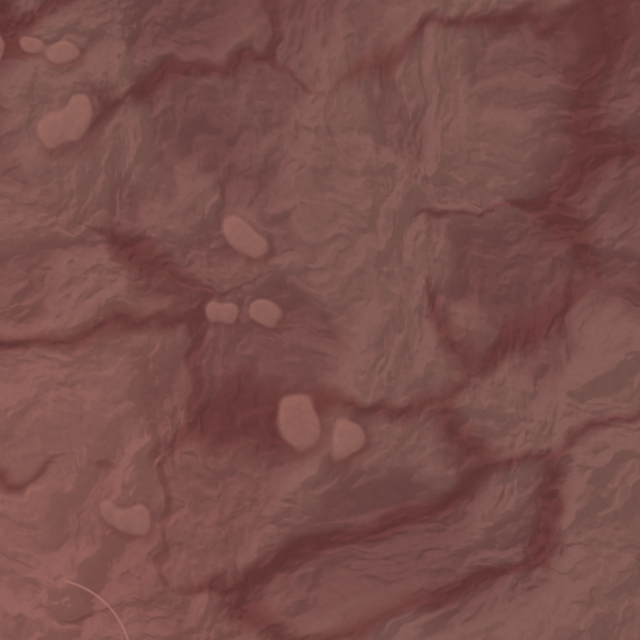
Write a Shadertoy shader that draws this texture.

```glsl
#define FLESH vec3(0.490, 0.338, 0.318)
#define SHADE vec3(0.438, 0.280, 0.272)
#define DEEP vec3(0.395, 0.212, 0.208)
#define BLUSH vec3(0.570, 0.362, 0.342)
#define PALE vec3(0.600, 0.405, 0.370)
#define LIGHT_DIR vec2(-0.6, 0.8)
#define RELIEF_SCALE 4.5
#define RELIEF_GAIN 0.024
#define CREASE_SCALE vec2(2.6, 4.6)
#define LUMP_GRID 7.0
#define LUMP_SHARE 0.2
#define GRAIN 0.022

vec2 hash2(vec2 c) {
    c = vec2(dot(c, vec2(127.1, 311.7)), dot(c, vec2(269.5, 183.3)));
    return fract(sin(c) * 43758.5);
}

// Cellular noise: x = softly blended cell tone, y = distance to cell border
vec2 cells(vec2 p, float sharpness) {
    vec2 base = floor(p);
    float near = 9.0, second = 9.0, total = 0.0, weights = 0.0;
    for (int j = -1; j <= 1; j++)
    for (int i = -1; i <= 1; i++) {
        vec2 cell = base + vec2(i, j);
        vec2 rnd = hash2(cell);
        vec2 away = cell + 0.15 + 0.7 * rnd - p;
        float d2 = dot(away, away);
        float w = exp(-sharpness * d2);
        total += w * hash2(cell + 31.7).x;
        weights += w;
        float d = sqrt(d2);
        second = min(second, max(near, d));
        near = min(near, d);
    }
    return vec2(total / weights, second - near);
}

// Layered sines, turned at each step, bend the plane into folds
vec2 folded(vec2 p) {
    mat2 turn = mat2(0.8, 0.6, -0.6, 0.8);
    vec2 dir = p;
    float amp = 0.036, freq = 7.0;
    for (int i = 0; i < 6; i++) {
        dir = turn * dir;
        vec2 bend = amp * sin(freq * dir.yx + vec2(1.7, 2.9) * float(i));
        p += bend;
        dir += bend;
        amp *= 0.56;
        freq *= 1.85;
    }
    return p;
}

// Tissue height in 0..1
float relief(vec2 p) {
    vec2 q = folded(p) * RELIEF_SCALE;
    float height = 0.0, amp = 0.5, sum = 0.0;
    for (int i = 0; i < 5; i++) {
        height += amp * cells(q, 9.0).x;
        sum += amp;
        q = mat2(1.6, 1.2, -1.2, 1.6) * q + 5.3;
        amp *= 0.48;
    }
    return height / sum;
}

float smoothMin(float a, float b, float k) {
    float h = max(k - abs(a - b), 0.0) / k;
    return min(a, b) - 0.25 * h * h * k;
}

// Signed distance to sparse lumps, each a cluster of three discs
float lumps(vec2 p) {
    vec2 base = floor(p * LUMP_GRID);
    float d = 1.0;
    for (int j = -1; j <= 1; j++)
    for (int i = -1; i <= 1; i++) {
        vec2 cell = base + vec2(i, j);
        vec2 pick = hash2(cell + 57.3);
        if (pick.x > LUMP_SHARE) continue;
        for (int k = 0; k < 3; k++) {
            vec2 rnd = hash2(cell + 9.1 * float(k + 1));
            vec2 centre = (cell + 0.5 + (rnd - 0.5) * vec2(0.75, 0.35)) / LUMP_GRID;
            float radius = 0.010 + 0.014 * pick.y + 0.007 * rnd.x;
            d = smoothMin(d, length(p - centre) - radius, 0.015);
        }
    }
    return d;
}

void mainImage(out vec4 fragColor, in vec2 fragCoord) {
    vec2 p = fragCoord / iResolution.y;
    vec2 q = folded(p);

    // Plates and the warm lower left
    float height = relief(p);
    float slope = (height - relief(p + 0.005 * LIGHT_DIR)) / 0.005;
    vec3 col = mix(SHADE, FLESH, smoothstep(0.30, 0.58, height));
    float warmth = 1.0 - smoothstep(0.05, 0.75, length((p - vec2(0.0, 0.12)) * vec2(1.0, 0.9)));
    col = mix(col, BLUSH, 0.65 * warmth);

    // Slanted crevices, wide and soft in some places, thin in others
    vec2 slanted = mat2(0.94, -0.34, 0.34, 0.94) * q;
    float border = cells(slanted * CREASE_SCALE + 3.0, 6.0).y;
    float broad = cells(q * 3.2 + 11.0, 5.0).x;
    float width = mix(0.03, 0.30, smoothstep(0.40, 0.75, broad));
    float crevice = 1.0 - smoothstep(0.0, width, border + 0.25 * (height - 0.45));
    col = mix(col, DEEP, crevice * mix(0.25, 0.85, smoothstep(0.3, 0.65, broad)));
    col *= 1.0 + RELIEF_GAIN * clamp(slope, -3.0, 3.0);

    // Pale lumps with a lit rim and a shadow below
    vec2 lumpPos = mix(p, q, 0.6);
    float d = lumps(lumpPos) + 0.02 * (height - 0.5);
    float facing = lumps(lumpPos + 0.006 * LIGHT_DIR) + 0.02 * (height - 0.5) - d;
    float shadow = 1.0 - smoothstep(-0.004, 0.016, lumps(lumpPos + 0.010 * LIGHT_DIR));
    float body = 1.0 - smoothstep(-0.004, 0.004, d);
    float rim = smoothstep(-0.016, 0.0, d);
    col = mix(col, DEEP, 0.4 * shadow * (1.0 - body));
    vec3 lumpCol = mix(FLESH, PALE, 0.75) * (1.0 + 12.0 * facing * rim);
    col = mix(col, lumpCol, 0.85 * body);

    // One thin curved hair
    float arc = abs(length(p - vec2(0.07, -0.04)) - 0.136);
    float hair = (1.0 - smoothstep(0.001, 0.003, arc)) * smoothstep(0.095, 0.105, p.x) * step(0.0, p.y);
    col = mix(col, PALE * 1.12, 0.7 * hair);

    // Fine grain
    col *= 1.0 + GRAIN * (2.0 * cells(p * 170.0, 6.0).x - 1.0);
    fragColor = vec4(col, 1.0);
}
```
